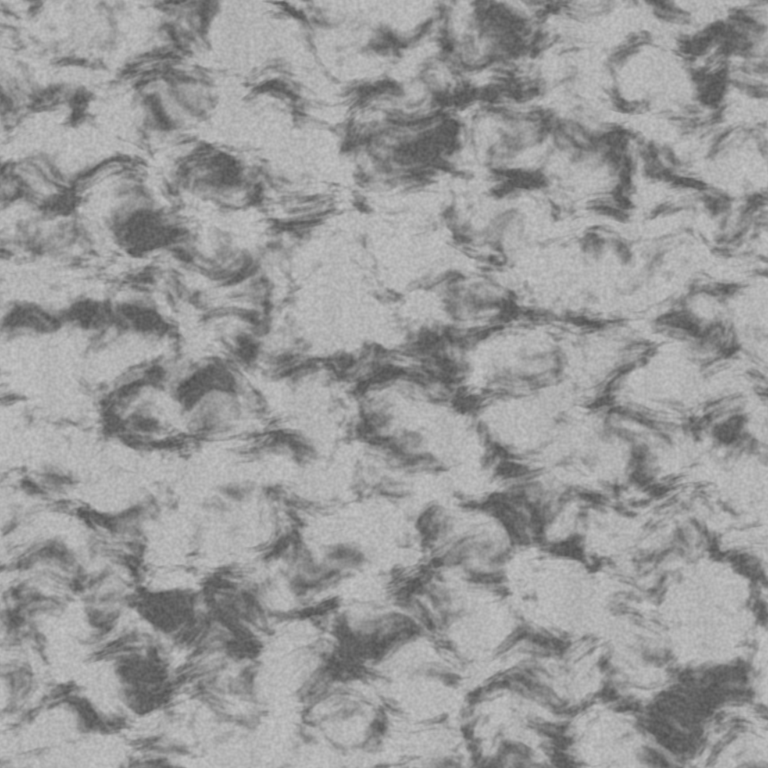
This texture is drawn by a three.js fragment shader. Its source:

```glsl
// Weathered grey stone: a pale, finely grained face broken by dark pits.
// Stretched noise octaves form the pits, a ridge term chains them together,
// and a soft tone curve turns the combined relief into grey levels.

varying vec2 vUv;

const vec3 PIT_COLOR = vec3(0.378);
const vec3 FACE_COLOR = vec3(0.705);
const float NOISE_SCALE = 4.75; // brings gradient noise to unit deviation

float hash(vec2 p) {
  vec3 q = fract(vec3(p.xyx) * 0.1031);
  q += dot(q, q.yzx + 33.33);
  return fract((q.x + q.y) * q.z);
}

// Dot product of a random unit gradient with the offset from its corner
float corner(vec2 cell, vec2 offset) {
  float angle = 6.28318 * hash(cell);
  return dot(vec2(cos(angle), sin(angle)), offset);
}

// Gradient noise with mean zero and about unit deviation
float noise(vec2 p, float seed) {
  p += seed * vec2(17.37, 29.71);
  vec2 i = floor(p);
  vec2 f = fract(p);
  vec2 w = f * f * f * (f * (f * 6.0 - 15.0) + 10.0);
  vec2 e = vec2(1.0, 0.0);
  float low = mix(corner(i, f), corner(i + e.xy, f - e.xy), w.x);
  float high = mix(corner(i + e.yx, f - e.yx), corner(i + e.xx, f - e.xx), w.x);
  return NOISE_SCALE * mix(low, high, w.y);
}

vec2 rotate(vec2 p, float angle) {
  float c = cos(angle);
  float s = sin(angle);
  return vec2(c * p.x - s * p.y, s * p.x + c * p.y);
}

// Shifts the coordinates to make outlines ragged
vec2 warp(vec2 p, float frequency, float amount) {
  vec2 q = p * frequency;
  return p + amount * vec2(noise(q, 3.0), noise(q, 5.0));
}

// Octaves of wide, flat pits, each tilted a little differently
float pits(vec2 p, vec2 frequency, float falloff) {
  float sum = 0.0;
  float weight = 0.65;
  float tilt = 0.16;
  for (int i = 0; i < 4; i++) {
    sum += weight * noise(rotate(p, tilt) * frequency, 7.0 + float(i));
    frequency *= 1.95;
    weight *= falloff;
    tilt = -tilt;
  }
  return sum;
}

// Narrow bands along the zero lines of a broad noise, centred on zero
float cracks(vec2 p, vec2 frequency) {
  float n = noise(p * frequency, 13.0);
  return exp(-4.0 * n * n) - 0.333;
}

// Soft fine speckle at two sizes
float grain(vec2 p) {
  return 0.6 * noise(p * 125.0, 17.0) + 0.6 * noise(p * 215.0, 19.0);
}

void main() {
  vec2 p = warp(vUv, 13.0, 0.007);

  // Relief: low values are pits
  float relief = pits(p, vec2(11.5, 18.0), 0.7);
  relief += 0.35 * noise(p * vec2(4.5, 6.0), 23.0);
  relief -= 1.3 * cracks(p, vec2(6.5, 6.5));
  relief /= 1.06;

  // Pit floors and faces level off at the ends of the curve
  vec3 color = mix(PIT_COLOR, FACE_COLOR, smoothstep(-2.3, 0.95, relief));

  // Faint upright streaks and speckle
  color += 0.008 * noise(vUv * vec2(32.0, 4.0), 29.0);
  color += 0.019 * grain(vUv);

  gl_FragColor = vec4(clamp(color, 0.0, 1.0), 1.0);
}
```
